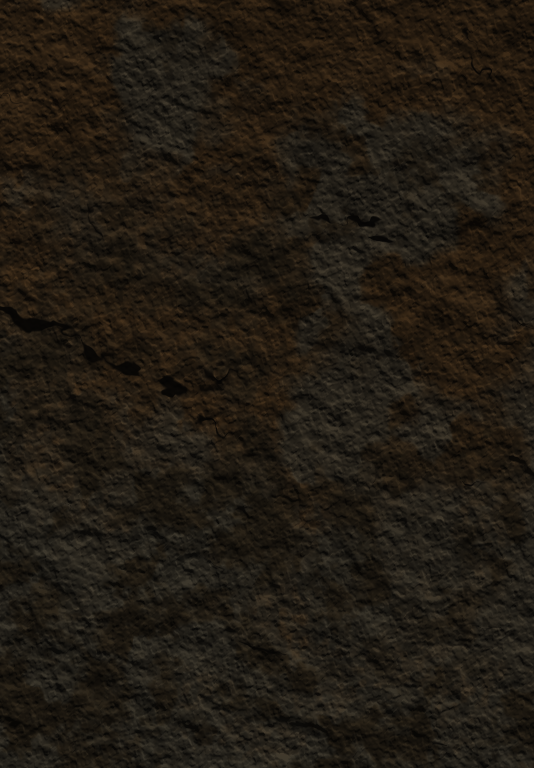
This texture is drawn by a WebGL 2 fragment shader. Its source:

```glsl
#version 300 es
precision highp float;
// Dark weathered rock face: rust stains over grey stone, split by black cracks.
// Blended cellular noise drives both the stains and a gritty relief lit from above;
// cracks are tapered, warped segments scattered one per grid cell.

uniform vec2 u_resolution;
out vec4 fragColor;

vec3 hash3(vec2 cell) {
    vec3 h = fract(cell.xyx * vec3(0.1031, 0.1030, 0.0973));
    h += dot(h, h.yxz + 33.33);
    return fract((h.xxy + h.yzz) * h.zyx);
}

// Random cell values, blended smoothly by distance to each cell's point
float cellNoise(vec2 p) {
    vec2 cell = floor(p), f = p - cell;
    float total = 0.0, weights = 0.0;
    for (int j = -1; j <= 1; j++) {
        for (int i = -1; i <= 1; i++) {
            vec2 o = vec2(i, j);
            vec3 h = hash3(cell + o + 57.0);
            vec2 d = o + 0.15 + 0.7 * h.xy - f;
            float w = exp(-6.0 * dot(d, d));
            total += w * h.z;
            weights += w;
        }
    }
    return total / weights;
}

// Height of the surface, from small dents down to fine grit
float relief(vec2 p) {
    float height = 0.0, freq = 20.0;
    for (int i = 0; i < 5; i++) {
        float strength = 0.4 + 0.2 * float(i);
        height += strength * cellNoise(p * freq + 7.3 * float(i)) / freq;
        freq *= 1.85;
        p = mat2(0.8, -0.6, 0.6, 0.8) * p;
    }
    return height;
}

// Scattered short cracks, most of them falling gently to the right
float cracks(vec2 p, float ragged) {
    vec2 g = p * 5.6, cell = floor(g);
    float cover = 0.0;
    for (int j = -1; j <= 1; j++) {
        for (int i = -1; i <= 1; i++) {
            vec2 id = cell + vec2(i, j);
            vec3 place = hash3(id + 24.0), shape = hash3(id + 83.0);
            if (place.z > 0.7) continue;
            float angle = shape.x < 0.22 ? -1.3 : mix(-0.8, 0.2, shape.x);
            vec2 along = vec2(cos(angle), sin(angle));
            vec2 v = (g - id - place.xy) / 5.6;
            float len = mix(0.02, 0.075, shape.y);
            float t = clamp(dot(v, along), -len, len);
            float taper = 1.0 - t * t / (len * len);
            float width = mix(0.002, 0.008, shape.z * shape.z) * taper * (0.1 + 1.6 * ragged);
            cover = max(cover, smoothstep(0.0, 0.004, width - length(v - along * t)));
        }
    }
    return cover;
}

void main() {
    vec2 p = gl_FragCoord.xy / u_resolution.y;

    // Ragged coordinates for cracks and stain borders
    vec2 wobble = vec2(cellNoise(p * 19.0), cellNoise(p * 19.0 + 31.0)) - 0.5;
    vec2 fine = vec2(cellNoise(p * 75.0), cellNoise(p * 75.0 + 19.0)) - 0.5;
    vec2 q = p + 0.028 * wobble + 0.015 * fine;

    // Long ledge: rust lies mostly above it, grey stone below
    float side = q.y - (0.605 - 0.54 * q.x);
    float patches = cellNoise(q * 5.0 + 2.0) - 0.5;
    float mottle = cellNoise(q * 12.0 + 40.0) - 0.5;
    float blotch = cellNoise(q * 29.0 + 8.0) - 0.5;
    float speckle = cellNoise(p * 105.0 + 5.0) - 0.5;
    float stain = 0.4 * patches + 0.35 * mottle + 0.25 * blotch + 0.2 * speckle;
    float rust = smoothstep(-0.15, 0.32, side + stain);
    float bare = smoothstep(-0.02, 0.3, 0.8 * (cellNoise(q * 6.0 + 71.0) - 0.5)
        + 0.35 * mottle + 0.3 * blotch);
    rust *= 1.0 - 0.85 * bare;

    vec3 umber = vec3(0.110, 0.090, 0.060);
    vec3 grey = vec3(0.132, 0.121, 0.097);
    vec3 ochre = vec3(0.143, 0.099, 0.053);
    float greyness = smoothstep(-0.4, 0.3, blotch + 0.5 * mottle + 0.4 * speckle + 0.3 * bare);
    vec3 color = mix(mix(umber, grey, greyness), ochre, rust * 0.9);
    color *= 1.0 + 0.12 * mottle + 0.08 * patches + 0.15 * blotch + 0.2 * speckle;

    // Light from above, slightly right, across the relief
    vec2 toLight = 0.0024 * vec2(0.3, 0.95);
    float slope = (relief(p) - relief(p + toLight)) / 0.0024;
    color *= clamp(0.98 + 0.33 * slope, 0.3, 1.65);

    // Black openings: the ledge, then the scattered cracks
    float ragged = cellNoise(p * 33.0 + 13.0);
    float ledgeWidth = 0.013 * ragged * (1.0 - smoothstep(0.2, 0.36, p.x));
    float gap = smoothstep(0.0, 0.004, ledgeWidth - abs(side) * 0.88);
    gap = max(gap, cracks(q, ragged));
    color = mix(color, vec3(0.018, 0.015, 0.012), 0.9 * gap);

    fragColor = vec4(color, 1.0);
}
```
